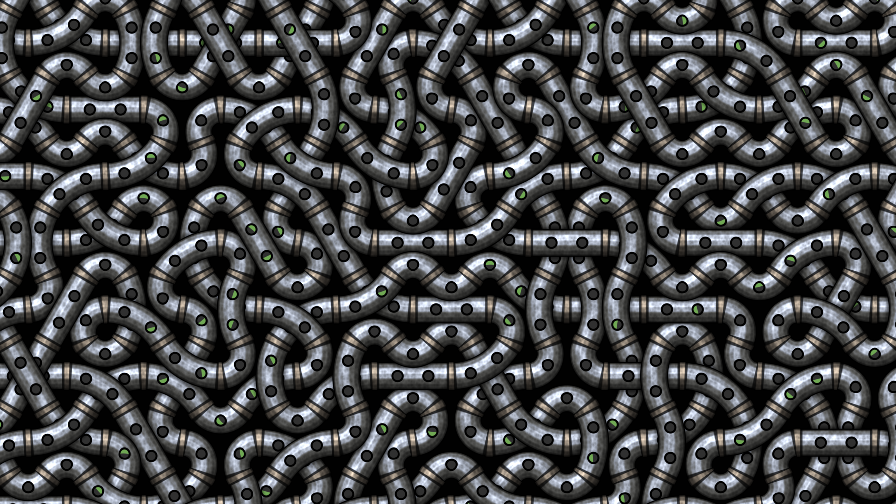
Reproduce this pattern procedurally as a Shadertoy shader.

```glsl
// Woven steel pipes on a hexagonal Truchet grid: each cell shuffles its six
// edges into three pairs and lays a straight, wide or tight pipe over each pair.
// Pipes are shaded as faceted tubes with clamps at the joints and drilled ports.

float hash(vec2 p) {
    p = fract(p * vec2(0.1031, 0.1137) + 0.317);
    p += dot(p, p.yx + 33.33);
    return fract((p.x + p.y) * p.x * 17.31);
}

vec2 direction(float angle) { return vec2(cos(angle), sin(angle)); }

// Distance to the nearest scattered point
float cellular(vec2 p) {
    vec2 cell = floor(p);
    float nearest = 1.0;
    for (int y = -1; y <= 1; y++)
    for (int x = -1; x <= 1; x++) {
        vec2 c = cell + vec2(x, y);
        vec2 point = c + vec2(hash(c), hash(c + 57.0));
        nearest = min(nearest, length(p - point));
    }
    return nearest;
}

// Lit metal: across runs from -1 to 1 over the tube, side points to +1
vec3 tubeMetal(float across, vec2 side, float wear, float clampMask) {
    float angle = asin(clamp(across, -1.0, 1.0)) * 2.2;
    angle = (floor(angle) + smoothstep(0.2, 0.8, fract(angle))) / 2.2;
    vec3 normal = vec3(side * sin(angle), cos(angle));
    vec3 light = normalize(vec3(-0.25, 0.5, 0.85));
    vec3 halfway = normalize(light + vec3(0.0, 0.0, 1.0));

    float diffuse = max(dot(normal, light), 0.0);
    float shine = pow(max(dot(normal, halfway), 0.0), 15.0);
    float value = 0.17 + 0.36 * diffuse * diffuse + 0.58 * shine;
    value *= 0.68 + 0.64 * wear;
    value *= 1.0 - 0.5 * smoothstep(0.82, 1.0, abs(across));

    vec3 steel = mix(vec3(1.0, 1.0, 0.97), vec3(0.91, 0.95, 1.03), smoothstep(0.25, 0.65, value));
    vec3 bronze = vec3(0.86, 0.79, 0.71);
    return value * mix(steel, bronze, clampMask);
}

void mainImage(out vec4 fragColor, in vec2 fragCoord) {
    float scale = 6.55;
    float pixel = scale / iResolution.y;
    vec2 p = (fragCoord - 0.5 * iResolution.xy) * pixel - vec2(-0.455, 0.12);

    // Nearest hexagon centre
    vec2 period = vec2(1.0, 1.7320508);
    vec2 gridA = mod(p, period) - 0.5 * period;
    vec2 gridB = mod(p - 0.5 * period, period) - 0.5 * period;
    vec2 local = dot(gridA, gridA) < dot(gridB, gridB) ? gridA : gridB;
    vec2 id = round((p - local) * vec2(2.0, 1.1547));

    // Shuffle the edges
    int edges[6] = int[6](0, 1, 2, 3, 4, 5);
    for (int i = 5; i > 0; i--) {
        int j = min(int(hash(id + float(i) * vec2(17.3, 41.7)) * float(i + 1)), i);
        int kept = edges[i];
        edges[i] = edges[j];
        edges[j] = kept;
    }

    float wear = 0.6 * cellular(p * 9.0) + 0.5 * cellular(p * vec2(23.0, 19.0));
    vec3 color = vec3(0.004);

    for (int i = 0; i < 3; i++) {
        int first = edges[2 * i];
        int turn = (edges[2 * i + 1] - first + 6) % 6;
        if (turn > 3) { first = edges[2 * i + 1]; turn = 6 - turn; }

        // Pipe coordinates: signed offset across, length along from the middle
        float across, along, halfLength;
        vec2 side;
        if (turn == 3) {
            vec2 axis = direction(float(first) * 1.0471976);
            side = vec2(-axis.y, axis.x);
            across = dot(local, side);
            along = dot(local, axis);
            halfLength = 0.5;
        } else {
            float opening = float(turn) * 0.5235988;
            vec2 middle = direction(float(first) * 1.0471976 + opening);
            vec2 q = local - middle * 0.5 / cos(opening);
            float radius = 0.5 * tan(opening);
            side = q / max(length(q), 1e-4);
            across = length(q) - radius;
            along = radius * atan(middle.y * q.x - middle.x * q.y, -dot(middle, q));
            halfLength = radius * (1.5707963 - opening);
        }

        // Contact shadow, dark outline, then the tube
        float fromJoint = halfLength - abs(along);
        float clampMask = 1.0 - smoothstep(-0.5, 0.5, (fromJoint - 0.038) / pixel);
        float width = mix(0.168, 0.182, clampMask);
        float offset = abs(across);
        color *= 1.0 - 0.5 * smoothstep(0.25, 0.17, offset);
        color *= smoothstep(-0.5, 0.5, (offset - width - 0.014) / pixel);
        vec3 metal = tubeMetal(across / width, side, wear, clampMask);
        metal *= 1.0 - 0.75 * smoothstep(0.024, 0.008, abs(fromJoint - 0.046));

        // Ports: one on tight bends, two elsewhere, some glowing on one half
        float spacing = turn == 1 ? 0.0 : 0.2;
        float end = turn == 1 ? 0.0 : sign(along);
        vec2 port = vec2(along - end * spacing, across);
        float portDistance = length(port);
        float seed = hash(id * 1.7 + vec2(float(i) * 13.1, end * 29.3));
        metal *= smoothstep(-0.5, 0.5, (portDistance - 0.08) / pixel);
        float inside = 1.0 - smoothstep(-0.5, 0.5, (portDistance - 0.054) / pixel);
        float glow = smoothstep(-0.5, 0.5, dot(port, direction(seed * 90.0)) / pixel - 0.3);
        glow *= step(0.78, seed);
        metal += inside * mix(vec3(0.19), vec3(0.44, 0.66, 0.33), glow);

        color = mix(color, metal, 1.0 - smoothstep(-0.5, 0.5, (offset - width) / pixel));
    }

    fragColor = vec4(clamp(color, 0.0, 1.0), 1.0);
}
```
